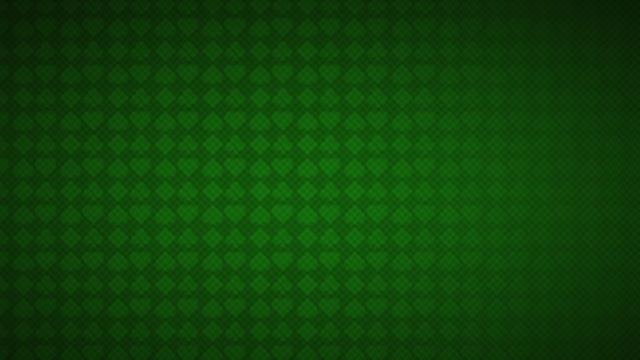
Write a Shadertoy shader that draws this pattern.

```glsl
// Dark green card-table cloth: tone-on-tone suits over a fine diagonal weave with a vignette.

const float TAU = 6.2831853;
const vec2 TILE_SIZE = vec2(0.1315, 0.1299);  // one block of four suits, in canvas heights
const vec2 TILE_ANCHOR = vec2(0.854, 0.469);  // centre of one diamond
const float PAIR_GAP = 0.47;                  // column spacing inside a block
const float WEAVE_PER_TILE = 6.0;

float dot2(vec2 v) { return dot(v, v); }

// Signed distances, in half-block units around each suit centre
float heartDistance(vec2 p, float size) {
    p = p / size + vec2(0.0, 0.55);
    p.x = abs(p.x);
    if (p.x + p.y > 1.0) return size * (length(p - vec2(0.25, 0.75)) - 0.35355);
    float edge = min(dot2(p - vec2(0.0, 1.0)), dot2(p - 0.5 * max(p.x + p.y, 0.0)));
    return size * sqrt(edge) * sign(p.x - p.y);
}

float diamondDistance(vec2 p, float radius) {
    return (abs(p.x) + abs(p.y) - radius) * 0.7071;
}

float stemDistance(vec2 p, float bottom) {
    float flare = abs(p.x) - 0.04 - 0.35 * max(-p.y - 0.15, 0.0);
    return max(flare, max(p.y, bottom - p.y));
}

float spadeDistance(vec2 p) {
    float leaf = heartDistance(vec2(p.x, 0.03 - p.y), 0.72);
    return min(leaf, stemDistance(p, -0.42));
}

float clubDistance(vec2 p) {
    float top = length(p - vec2(0.0, 0.20)) - 0.20;
    float sides = length(vec2(abs(p.x) - 0.21, p.y + 0.08)) - 0.20;
    return min(min(top, sides), stemDistance(p, -0.40));
}

// Spade and heart above, diamond and club below
float suitDistance(vec2 tile) {
    bool rightColumn = tile.x > 0.25 + 0.5 * PAIR_GAP;
    bool upperRow = tile.y > 0.5;
    vec2 centre = vec2(rightColumn ? 0.25 + PAIR_GAP : 0.25, upperRow ? 0.75 : 0.25);
    vec2 p = 2.0 * (tile - centre);
    if (upperRow) return rightColumn ? heartDistance(p, 0.74) : spadeDistance(p);
    return rightColumn ? clubDistance(p) : diamondDistance(p, 0.47);
}

// Two sets of diagonal threads crossing, from -1 to 1
float weave(vec2 tile, float count) {
    float rising = cos(TAU * count * (tile.x - tile.y));
    float falling = cos(TAU * count * (tile.x + tile.y));
    return 0.5 * (rising + falling);
}

// Layered sines for faint uneven wear
float wear(vec2 p) {
    float sum = 0.0;
    float weight = 0.5;
    for (int i = 0; i < 4; i++) {
        sum += weight * sin(p.x + 1.7 * sin(p.y)) * sin(p.y + 1.3 * sin(p.x));
        p = mat2(1.6, 1.2, -1.2, 1.6) * p + 2.1;
        weight *= 0.5;
    }
    return sum;
}

float vignette(vec2 uv, vec2 centre, float falloff) {
    return exp(-falloff * dot2(2.0 * (uv - centre)));
}

void mainImage(out vec4 fragColor, in vec2 fragCoord) {
    vec2 uv = fragCoord / iResolution.xy;
    vec2 p = fragCoord / iResolution.y;
    vec2 grid = (p - TILE_ANCHOR) / TILE_SIZE + 0.25;

    // Soft printed suits, fading towards the right
    float pixel = 2.0 / (TILE_SIZE.y * iResolution.y);
    float softness = max(0.075, 0.75 * pixel);
    float suit = 1.0 - smoothstep(-softness, softness, suitDistance(fract(grid)));
    float print = mix(1.0, 0.25, smoothstep(0.45, 0.92, uv.x));

    // Cloth shading
    float shade = 1.0 + 0.22 * print * (suit - 0.55);
    shade += 0.10 * weave(grid, WEAVE_PER_TILE);
    shade += 0.03 * wear(p * 14.0);
    float light = shade * vignette(uv, vec2(0.5, 0.46), 0.6);

    vec3 shadowGreen = vec3(0.025, 0.012, 0.010);
    vec3 clothGreen = vec3(0.050, 0.375, 0.036);
    fragColor = vec4(shadowGreen + clothGreen * light, 1.0);
}
```
